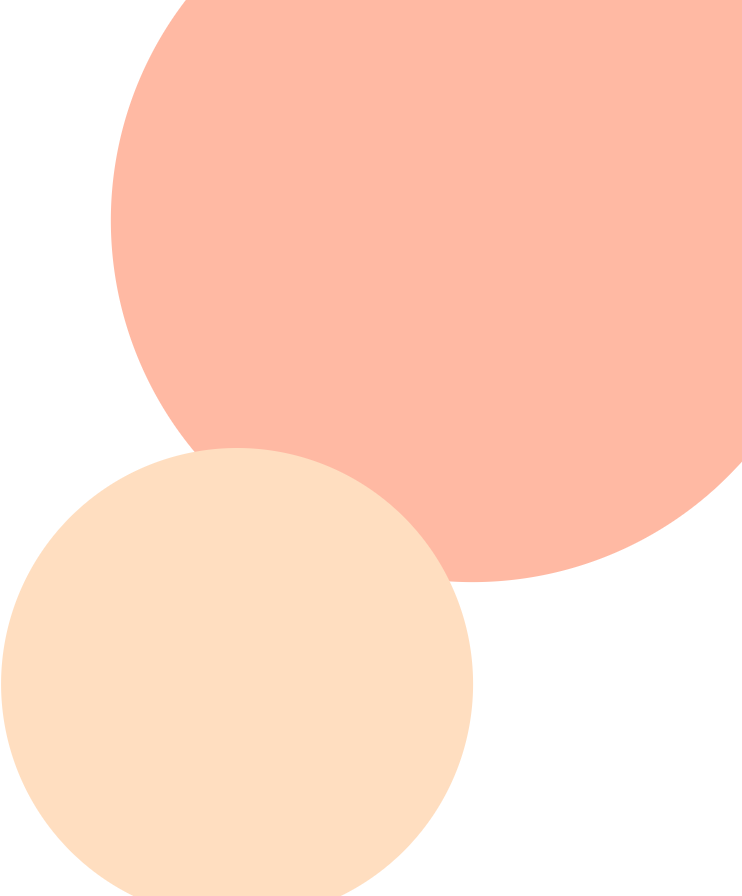
Give the GLSL for this background, as a Shadertoy shader.

```glsl
// Two flat overlapping discs, coral behind peach, on a white ground.

// Discs as centre x, centre y, radius, in units of the canvas height
#define CORAL_DISC vec3(0.5273, 0.7539, 0.4036)
#define PEACH_DISC vec3(0.2646, 0.2366, 0.2634)

#define WHITE vec3(1.0)
#define CORAL vec3(1.0, 0.725, 0.64)
#define PEACH vec3(1.0, 0.87, 0.753)

// Antialiased coverage of a disc at point p
float discMask(vec2 p, vec3 disc, float pixel) {
    float dist = length(p - disc.xy) - disc.z;
    return clamp(0.5 - dist / pixel, 0.0, 1.0);
}

void mainImage(out vec4 fragColor, in vec2 fragCoord) {
    float pixel = 1.0 / iResolution.y;
    vec2 p = fragCoord * pixel;

    // Layers from back to front
    vec3 color = WHITE;
    color = mix(color, CORAL, discMask(p, CORAL_DISC, pixel));
    color = mix(color, PEACH, discMask(p, PEACH_DISC, pixel));

    fragColor = vec4(color, 1.0);
}
```
